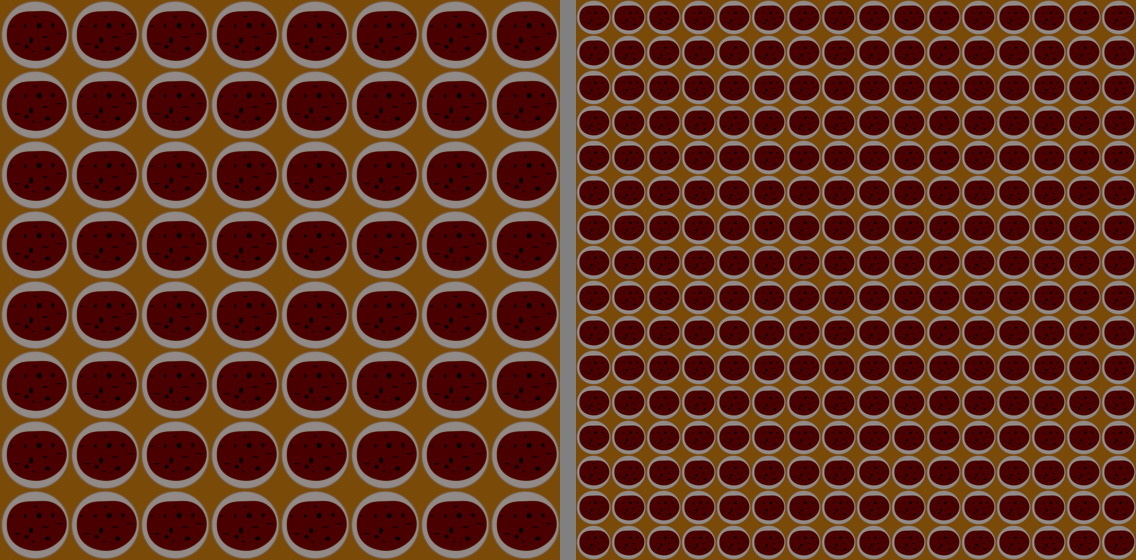
Left, the tile; right, the same tile 2 across and 2 down.
Reproduce this pattern procedurally as a WebGL 1 fragment shader.

```glsl
precision highp float;

uniform vec2 u_resolution;

const float REPEATS = 8.0;
const vec2 DISC_CENTER = vec2(0.505, 0.5);
const float DISC_RADIUS = 0.487;
const float RIM_WIDTH = 0.014;
const vec2 BLOB_CENTER = vec2(0.015, -0.01);
const float BLOB_RADIUS = 0.398;
const float OUTLINE_WIDTH = 0.007;

const vec3 GROUND_COLOR = vec3(0.48, 0.29, 0.03);
const vec3 RIM_COLOR = vec3(0.46, 0.37, 0.29);
const vec3 DISC_COLOR = vec3(0.57, 0.54, 0.53);
const vec3 OUTLINE_COLOR = vec3(0.34, 0.16, 0.05);
const vec3 BLOB_COLOR = vec3(0.29, 0.0, 0.0);
const vec3 SEED_COLOR = vec3(0.04, 0.0, 0.0);

// Coverage of a shape from its signed distance
float fill(float dist, float pixel) {
    return 1.0 - smoothstep(-0.75 * pixel, 0.75 * pixel, dist);
}

// Uneven rounded outline: a radius modulated by low harmonics of the angle
float blobDistance(vec2 p) {
    p -= BLOB_CENTER;
    float a = atan(p.y, p.x);
    float radius = BLOB_RADIUS
        + 0.0086 * sin(a)
        + 0.0365 * cos(2.0 * a) + 0.0043 * sin(2.0 * a)
        + 0.0020 * cos(3.0 * a) + 0.0097 * sin(3.0 * a)
        - 0.0058 * cos(4.0 * a)
        + 0.0025 * cos(5.0 * a) - 0.0030 * sin(5.0 * a);
    return length(p) - radius;
}

float ellipseDistance(vec2 p, vec2 radii) {
    return (length(p / radii) - 1.0) * min(radii.x, radii.y);
}

// Four seeds along a sagging line, each with its own half width and height
float seedRow(vec2 p, vec2 start, vec2 stride, float sag, vec4 widths, vec4 heights) {
    float dist = 1.0;
    for (int i = 0; i < 4; i++) {
        float t = float(i);
        vec2 center = start + t * stride - vec2(0.0, sag * sin(t * 1.0472));
        dist = min(dist, ellipseDistance(p - center, vec2(widths.x, heights.x)));
        widths = widths.yzwx;
        heights = heights.yzwx;
    }
    return dist;
}

float seedDistance(vec2 p) {
    float upper = seedRow(p, vec2(-0.34, 0.125), vec2(0.197, 0.005), 0.0,
        vec4(0.020, 0.018, 0.036, 0.022), vec4(0.012, 0.024, 0.040, 0.030));
    float middle = seedRow(p, vec2(-0.264, -0.125), vec2(0.203, 0.048), 0.0,
        vec4(0.034, 0.029, 0.036, 0.035), vec4(0.010, 0.043, 0.011, 0.009));
    float lower = seedRow(p, vec2(-0.125, -0.167), vec2(0.1, -0.009), 0.07,
        vec4(0.028, 0.016, 0.010, 0.037), vec4(0.028, 0.012, 0.006, 0.029));
    float top = ellipseDistance(p - vec2(0.0, 0.264), vec2(0.020, 0.013));
    return min(min(upper, middle), min(lower, top));
}

void main() {
    vec2 uv = gl_FragCoord.xy / u_resolution;
    vec2 p = fract(uv * REPEATS) - DISC_CENTER;
    float pixel = REPEATS / min(u_resolution.x, u_resolution.y);

    // Pale disc with a darker rim
    float disc = length(p) - DISC_RADIUS;
    vec3 color = mix(GROUND_COLOR, RIM_COLOR, fill(disc, pixel));
    color = mix(color, DISC_COLOR, fill(disc + RIM_WIDTH, pixel));

    // Dark blob with a thin outline
    float blob = blobDistance(p);
    color = mix(color, OUTLINE_COLOR, fill(blob, pixel));
    color = mix(color, BLOB_COLOR, fill(blob + OUTLINE_WIDTH, pixel));

    // Seeds
    color = mix(color, SEED_COLOR, fill(seedDistance(p), pixel));

    gl_FragColor = vec4(color, 1.0);
}
```
